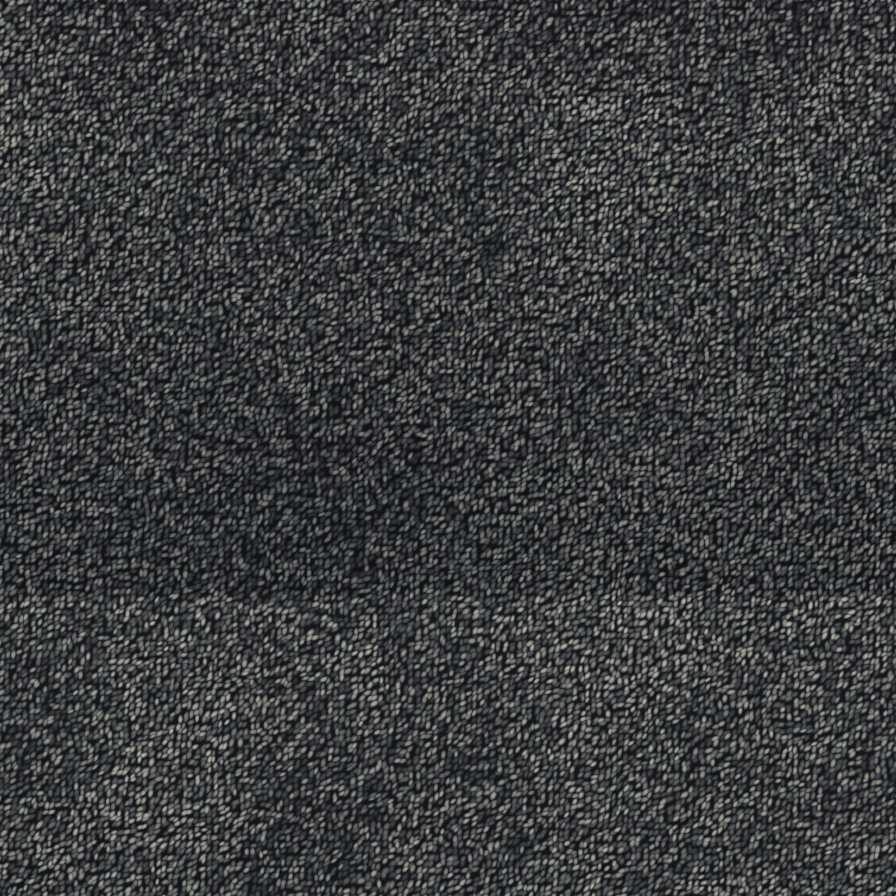
A three.js fragment shader for this texture:

```glsl
varying vec2 vUv;

const float LOOPS_ACROSS = 142.0;
const float SEAM_HEIGHT = 0.335;
const vec3 COOL_TINT = vec3(0.95, 0.99, 1.10);
const vec3 WARM_TINT = vec3(1.01, 1.03, 0.95);

float hash(vec2 p) {
  vec3 q = fract(vec3(p.xyx) * 0.1031);
  q += dot(q, q.yzx + 33.33);
  return fract((q.x + q.y) * q.z);
}

float valueNoise(vec2 p) {
  vec2 cell = floor(p);
  vec2 f = fract(p);
  f = f * f * (3.0 - 2.0 * f);
  float low = mix(hash(cell), hash(cell + vec2(1.0, 0.0)), f.x);
  float high = mix(hash(cell + vec2(0.0, 1.0)), hash(cell + vec2(1.0)), f.x);
  return mix(low, high, f.y);
}

float fbm(vec2 p) {
  float sum = 0.0;
  float weight = 0.5;
  for (int i = 0; i < 4; i++) {
    sum += weight * valueNoise(p);
    p = p * 2.03 + 17.0;
    weight *= 0.5;
  }
  return sum;
}

// Soft slanted ellipse: 1 at its middle, 0 outside
float yarnLoop(vec2 offset, float angle, vec2 halfSize) {
  float c = cos(angle);
  float s = sin(angle);
  vec2 local = vec2(c * offset.x + s * offset.y, c * offset.y - s * offset.x);
  return 1.0 - smoothstep(0.2, 1.15, length(local / halfSize));
}

// Brightest of the jittered yarn loops that cover a point
float pile(vec2 p, float gapTone, float patchTone) {
  vec2 cell = floor(p);
  float tone = gapTone;
  for (int y = -1; y <= 1; y++) {
    for (int x = -1; x <= 1; x++) {
      vec2 id = cell + vec2(float(x), float(y));
      vec2 jitter = vec2(hash(id + 11.0), hash(id + 37.0)) - 0.5;
      vec2 center = id + 0.5 + jitter * vec2(0.55, 0.7);
      float angle = 0.9 + 1.1 * (hash(id + 71.0) - 0.5);
      vec2 halfSize = vec2(0.82, 0.47) * mix(0.85, 1.12, hash(id + 113.0));
      float shade = hash(id + 151.0);
      float peak = mix(0.22, 0.57, pow(shade, 1.25)) + patchTone;
      float cover = yarnLoop(p - center, angle, halfSize);
      tone = max(tone, mix(gapTone, peak, cover));
    }
  }
  return tone;
}

// Shading darkens down to the seam, then steps lighter below it
float foldShade(float y, float seam) {
  float above = mix(0.87, 1.06, smoothstep(seam, 0.9, y));
  float below = mix(1.05, 1.12, smoothstep(0.0, seam, y));
  return mix(below, above, smoothstep(seam - 0.006, seam + 0.006, y));
}

void main() {
  // Broad worn patches and a slightly uneven seam
  float patchTone = 0.26 * (fbm(vUv * vec2(6.0, 5.0) + 4.0) - 0.47);
  float seam = SEAM_HEIGHT + 0.006 * (valueNoise(vec2(vUv.x * 24.0, 3.0)) - 0.5);

  // Slightly wandering rows of loops
  vec2 p = vUv * LOOPS_ACROSS;
  p += 0.7 * vec2(valueNoise(p * 0.22), valueNoise(p * 0.22 + 50.0));
  float tone = pile(p, 0.08, patchTone) * foldShade(vUv.y, seam);

  // Cool shadows and warm highlights
  vec3 tint = mix(COOL_TINT, WARM_TINT, smoothstep(0.1, 0.5, tone));
  gl_FragColor = vec4(tone * tint, 1.0);
}
```
